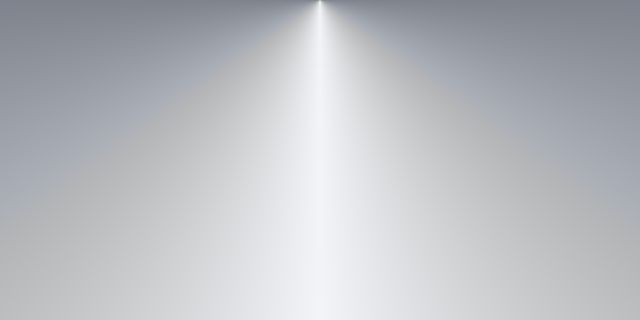
A Shadertoy shader for this background:

```glsl
// A silver conic gradient fanning down from the top centre, like a soft spotlight.

const vec3 BEAM_WHITE = vec3(0.953, 0.957, 0.968);
const vec3 WARM_GREY = vec3(0.708, 0.710, 0.718);
const vec3 COOL_GREY = vec3(0.662, 0.680, 0.715);
const vec3 SLATE = vec3(0.495, 0.512, 0.550);

// Position of x between two stops, from 0 to 1.
float between(float start, float end, float x) {
    return clamp((x - start) / (end - start), 0.0, 1.0);
}

// Colour at an angle in degrees away from the beam axis.
vec3 fanColor(float angle) {
    vec3 color = mix(BEAM_WHITE, WARM_GREY, between(0.0, 52.0, angle));
    color = mix(color, COOL_GREY, between(52.0, 58.0, angle));
    return mix(color, SLATE, between(58.0, 90.0, angle));
}

void mainImage(out vec4 fragColor, in vec2 fragCoord) {
    // Offset from the apex, in canvas heights, with y pointing down.
    vec2 apex = vec2(0.5 * iResolution.x, iResolution.y);
    vec2 offset = (fragCoord - apex) * vec2(1.0, -1.0) / iResolution.y;

    // Both sides mirror each other around the vertical axis.
    float angle = degrees(atan(abs(offset.x), max(offset.y, 1e-4)));

    fragColor = vec4(fanColor(angle), 1.0);
}
```
